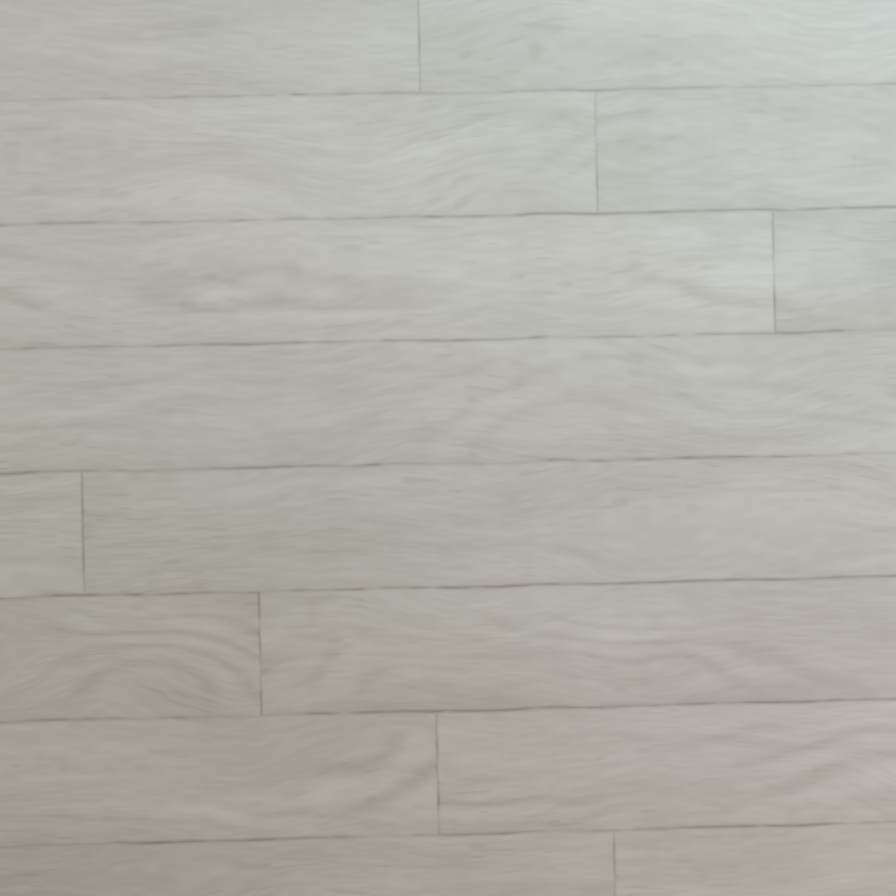
A Shadertoy shader for this texture:

```glsl
// Pale oak plank floor: slightly tilted rows of long boards with stepped end joints.
// Each board gets its own seed for fibres, sparse pores and arched grain; daylight
// falls from the upper right, and faint, patchily worn seams are laid on top.

const float PITCH = 0.1387;        // height of one row
const float FIRST_SEAM = 0.888;    // height of seam 0 at the left edge
const float BOARD_LENGTH = 1.167;
const float JOINT_START = 0.664;   // end joint in row 0
const float JOINT_STEP = 0.198;    // joint shift from row to row
const float TAU = 6.2831853;

const vec3 LIGHT_BOTTOM_LEFT = vec3(0.604, 0.587, 0.547);
const vec3 LIGHT_BOTTOM_RIGHT = vec3(0.690, 0.662, 0.632);
const vec3 LIGHT_TOP_LEFT = vec3(0.712, 0.710, 0.678);
const vec3 LIGHT_TOP_RIGHT = vec3(0.782, 0.806, 0.793);
const vec3 SEAM_SHADE = vec3(0.105, 0.108, 0.108);
const vec3 GRAIN_TINT = vec3(0.96, 1.0, 1.06);

float hash(vec2 p) {
    return fract(sin(dot(p, vec2(127.1, 311.7))) * 43758.5453);
}

float noise(vec2 p) {
    vec2 cell = floor(p);
    vec2 f = fract(p);
    f = f * f * (3.0 - 2.0 * f);
    float low = mix(hash(cell), hash(cell + vec2(1.0, 0.0)), f.x);
    float high = mix(hash(cell + vec2(0.0, 1.0)), hash(cell + vec2(1.0, 1.0)), f.x);
    return mix(low, high, f.y);
}

float fbm(vec2 p) {
    float sum = 0.0;
    float weight = 0.5;
    for (int i = 0; i < 3; i++) {
        sum += weight * noise(p);
        p = p * 2.03 + 17.3;
        weight *= 0.5;
    }
    return sum / 0.875;
}

// Blurred line around distance zero
float softLine(float distance, float width, float pixel) {
    float spread = width + 0.4 * pixel;
    return exp(-distance * distance / (spread * spread));
}

// Short fibres running along the board, with sparse dark pores
float fibres(vec2 p, vec2 seed) {
    float across = p.y + 0.35 * noise(vec2(p.x * 6.0, p.y * 1.5) + seed);
    float broad = noise(vec2(p.x * 5.0, across * 5.0) + seed) - 0.5;
    float medium = noise(vec2(p.x * 18.0, across * 16.0) + seed) - 0.5;
    float fine = noise(vec2(p.x * 55.0, across * 36.0) + seed) - 0.5;
    float pores = smoothstep(0.68, 0.95, noise(vec2(p.x * 38.0, across * 30.0) + seed + 70.0));
    float clusters = smoothstep(0.3, 0.7, noise(vec2(p.x * 9.0, across * 4.0) + seed + 25.0));
    return 0.030 * broad + 0.021 * medium + 0.025 * fine - 0.022 * pores * clusters;
}

// Arched growth lines: narrow dark contours of a stretched noise field
float arches(vec2 p, vec2 seed) {
    float field = noise(vec2(p.x * 4.5, p.y * 1.6) + seed);
    field += 0.12 * noise(vec2(p.x * 16.0, p.y * 5.0) + seed);
    float wave = 0.5 + 0.5 * sin(TAU * (p.y * 3.0 + field * 4.0));
    float lines = 0.42 - wave * wave;
    float patches = smoothstep(0.25, 0.65, noise(vec2(p.x * 6.0, p.y * 2.0) + seed + 40.0));
    float centre = smoothstep(0.0, 0.3, p.y) * smoothstep(1.0, 0.7, p.y);
    return 0.046 * lines * patches * centre;
}

vec3 daylight(vec2 uv) {
    vec3 bottom = mix(LIGHT_BOTTOM_LEFT, LIGHT_BOTTOM_RIGHT, uv.x);
    vec3 top = mix(LIGHT_TOP_LEFT, LIGHT_TOP_RIGHT, uv.x);
    return mix(bottom, top, uv.y);
}

void mainImage(out vec4 fragColor, in vec2 fragCoord) {
    vec2 uv = fragCoord / iResolution.xy;
    float pixel = 1.0 / min(iResolution.x, iResolution.y);

    // Rows count downward; the tilt grows a little toward the bottom
    float tilt = mix(0.027, 0.017, uv.y);
    float wobble = 0.0022 * (noise(vec2(uv.x * 18.0, 3.0)) - 0.5);
    float rowPosition = (FIRST_SEAM - uv.y + uv.x * tilt + wobble) / PITCH;
    float row = floor(rowPosition);
    float across = fract(rowPosition);

    // Boards along the row, split at stepped end joints
    float along = uv.x - 0.003 * across;
    float boardPosition = (along - JOINT_START - JOINT_STEP * row) / BOARD_LENGTH;
    vec2 id = vec2(row, floor(boardPosition));
    vec2 seed = 60.0 * vec2(hash(id + 3.1), hash(id + 8.7));

    // Board tone and grain; figure strength varies by row
    vec2 p = vec2(along, across);
    float figure = 0.5 + 0.5 * cos((row - 1.0) * TAU / 3.7);
    float tone = 0.018 * (hash(id + 5.3) - 0.5) + 0.005;
    tone += 0.034 * (fbm(uv * vec2(3.0, 6.0) + 9.0) - 0.5);
    tone += fibres(p, seed) + figure * arches(p, seed);
    vec3 color = daylight(uv) + tone * GRAIN_TINT;

    // Long seams: patchy dark core, soft shadow and pale lower lip
    float seamIndex = floor(rowPosition + 0.5);
    float seamDistance = (fract(rowPosition + 0.5) - 0.5) * PITCH;
    float coarseWear = noise(vec2(uv.x * 11.0, seamIndex * 7.0));
    float fineWear = noise(vec2(uv.x * 60.0, seamIndex * 13.0));
    float seamWear = mix(0.12, 0.95, smoothstep(0.15, 0.85, 0.55 * coarseWear + 0.45 * fineWear));
    float seam = softLine(seamDistance, 0.0016, pixel) * seamWear;
    float shadow = 0.17 * exp(-abs(seamDistance) / 0.006);
    float lip = softLine(seamDistance - 0.005, 0.0025, pixel) * fineWear;

    // Short end joints, equally faint
    float jointDistance = (fract(boardPosition + 0.5) - 0.5) * BOARD_LENGTH;
    float jointWear = mix(0.2, 0.9, noise(vec2(row * 5.0, across * 7.0)));
    float joint = softLine(jointDistance, 0.0014, pixel) * jointWear;

    color -= SEAM_SHADE * (max(seam, joint) + shadow);
    color += 0.012 * lip;
    fragColor = vec4(clamp(color, 0.0, 1.0), 1.0);
}
```
